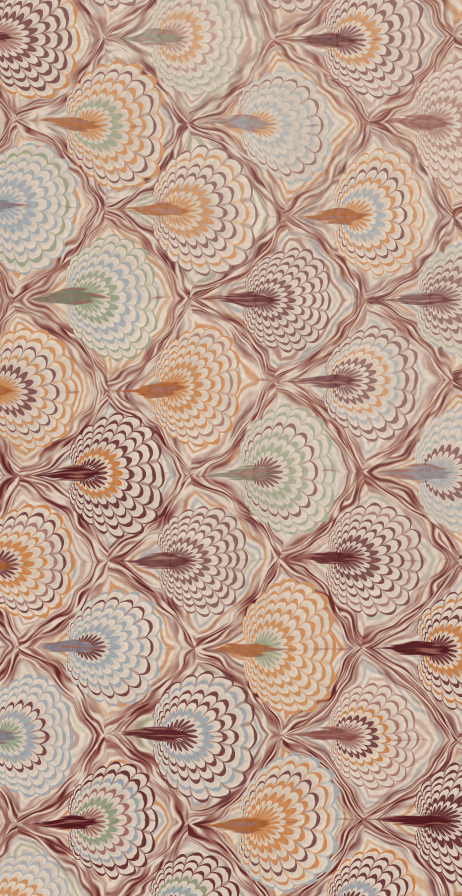
Give the GLSL for this pattern, as a Shadertoy shader.

```glsl
const float PI = 3.14159265;
const float REPEAT = 0.195;              // cell pitch, in canvas heights
const vec2 ANCHOR = vec2(0.58, 2.42);    // centre of one cell, in pitches
const float BULGE = 0.11;                // roundness of the scale-shaped cells
const float ROWS = 6.0;                  // scallop rows per fan
const float PETAL_ANGLE = 0.23;

const vec3 CREAM = vec3(0.87, 0.80, 0.73);
const vec3 SAND = vec3(0.75, 0.65, 0.58);
const vec3 ROSE = vec3(0.58, 0.36, 0.32);
const vec3 MAROON = vec3(0.31, 0.09, 0.11);
const vec3 ORANGE = vec3(0.77, 0.43, 0.17);
const vec3 BLUE = vec3(0.56, 0.62, 0.66);
const vec3 GREEN = vec3(0.51, 0.58, 0.45);

vec2 hash2(vec2 p) {
    vec2 k = vec2(dot(p, vec2(127.1, 311.7)), dot(p, vec2(269.5, 183.3)));
    return fract(sin(k) * 43758.5);
}

float corner(vec2 lattice, vec2 offset) {
    float angle = 2.0 * PI * hash2(lattice).x;
    return dot(vec2(cos(angle), sin(angle)), offset);
}

float gradientNoise(vec2 p) {
    vec2 i = floor(p), f = p - i;
    vec2 u = f * f * f * (f * (f * 6.0 - 15.0) + 10.0);
    vec2 e = vec2(1.0, 0.0);
    float low = mix(corner(i, f), corner(i + e, f - e), u.x);
    float high = mix(corner(i + e.yx, f - e.yx), corner(i + 1.0, f - 1.0), u.x);
    return mix(low, high, u.y);
}

vec3 pigment(float pick) {
    if (pick < 0.36) return MAROON;
    if (pick < 0.52) return ROSE;
    if (pick < 0.73) return ORANGE;
    return pick < 0.87 ? BLUE : GREEN;
}

// Pale combed bands that follow the cell outline
vec3 margin(vec3 paper, vec2 q, float edge, vec2 cell) {
    float level = edge * 17.0 + 1.5 * gradientNoise(q * 7.0 + cell * 3.7);
    vec2 pick = hash2(cell * 5.3 + floor(level));
    float line = smoothstep(0.36, 0.12, abs(fract(level) - 0.5));
    vec3 tint = mix(pigment(0.36 + 0.64 * pick.x), SAND, 0.35);
    return mix(paper, tint, line * (0.25 + 0.55 * pick.y));
}

// Fine dark threads drawn along the cell boundary
vec3 threads(vec3 base, float edge, float along, vec2 cell, float strength) {
    float bend = gradientNoise(vec2(along * 5.0, edge * 9.0) + cell * 2.3);
    float grain = gradientNoise(vec2(edge * 48.0 + 3.0 * bend, along * 4.0) + cell * 7.1);
    float mask = smoothstep(0.13, 0.03, edge + 0.05 * bend) * strength;
    vec3 color = mix(SAND, ROSE, smoothstep(-0.2, 0.2, grain));
    color = mix(color, MAROON, 0.75 * smoothstep(0.15, 0.4, grain));
    color = mix(color, CREAM, smoothstep(-0.12, -0.35, grain));
    return mix(base, color, mask);
}

// Radiating petals, each row ending in scallops
vec3 fan(vec3 base, vec3 paper, vec2 q, vec2 cell, vec3 mainInk, float strength) {
    vec2 traits = hash2(cell + 11.0);
    vec2 fromFocus = q + vec2(0.22, 0.0);
    float angle = atan(fromFocus.y, fromFocus.x);
    float reach = mix(0.235, 0.285, traits.x) * (1.0 + cos(angle));
    float radius = length(fromFocus) / max(reach, 0.001);
    float across = fract(angle / PETAL_ANGLE + 0.5) - 0.5;
    float depth = ROWS * pow(radius, 1.4) + 2.8 * across * across;
    float row = floor(depth), within = fract(depth);

    vec2 pick = hash2(cell * 3.1 + row * 1.7);
    vec3 ink = pick.x < 0.55 ? mainInk : pigment(pick.y);
    float width = mix(0.44, 0.13, 2.0 * abs(across)) * mix(0.65, 1.15, pick.y);
    width += 0.3 * smoothstep(2.5, 0.5, row);
    float rim = smoothstep(0.90 - width, 1.04 - width, within);
    float side = 0.45 * smoothstep(0.37, 0.48, abs(across));
    vec3 petal = paper * mix(0.94, 1.03, within);
    petal = mix(petal, mix(ink, SAND, 0.2), max(rim, side) * strength);
    return mix(petal, base, smoothstep(ROWS - 0.04, ROWS + 0.04, depth));
}

// Tapered, feathered stem of ink entering from the left tip
vec3 tongue(vec3 base, vec2 q, vec2 cell, vec3 ink, float strength) {
    float x = q.x + 0.5;
    float streak = gradientNoise(vec2(x * 6.0, q.y * 55.0) + cell * 4.9);
    float halfWidth = 0.06 * smoothstep(0.0, 0.25, x) * smoothstep(0.44, 0.24, x);
    float mask = smoothstep(-0.006, 0.012, halfWidth - abs(q.y) + 0.03 * streak - 0.006);
    vec3 color = mix(ink, ROSE, smoothstep(0.05, 0.4, streak));
    return mix(base, color, mask * strength);
}

vec3 marble(vec2 p, float fade) {
    p += 0.07 * vec2(gradientNoise(p * 1.1), gradientNoise(p * 1.1 + 31.0));
    p += 0.014 * vec2(gradientNoise(p * 8.0), gradientNoise(p * 8.0 + 17.0));

    // Diagonal lattice whose edges bow towards the right
    vec2 diagonal = vec2(p.x + p.y, p.x - p.y);
    vec2 wave = cos(PI * diagonal.yx);
    vec2 bowed = diagonal - BULGE * sqrt(wave * wave + 0.02);
    vec2 cell = floor(bowed + 0.5);
    vec2 w = bowed - cell;
    vec2 q = 0.5 * vec2(w.x + w.y, w.x - w.y);
    float edge = 0.5 - max(abs(w.x), abs(w.y));
    float along = abs(w.x) > abs(w.y) ? w.y : w.x;

    vec2 traits = hash2(cell + 3.0);
    vec3 ink = pigment(traits.x);
    float strength = fade * mix(0.7, 1.0, traits.y);
    vec3 paper = CREAM * (1.0 + 0.06 * gradientNoise(p * 3.0));
    vec3 color = margin(paper, q, edge, cell);
    color = threads(color, edge, along, cell, fade);
    color = fan(color, paper, q, cell, ink, strength);
    color = tongue(color, q, cell, mix(ink, MAROON, 0.3), strength);
    return color * (1.0 + 0.07 * gradientNoise(p * 38.0));
}

void mainImage(out vec4 fragColor, in vec2 fragCoord) {
    const int SIDE = 3;
    vec3 sum = vec3(0.0);
    for (int i = 0; i < SIDE * SIDE; i++) {
        vec2 jitter = (vec2(i % SIDE, i / SIDE) + 0.5) / float(SIDE) - 0.5;
        vec2 uv = (fragCoord + jitter) / iResolution.y;
        float fade = 1.0 - 0.32 * smoothstep(0.5, 1.4, uv.x + uv.y);
        sum += marble(uv / REPEAT - ANCHOR, fade);
    }
    fragColor = vec4(sum / float(SIDE * SIDE), 1.0);
}
```
